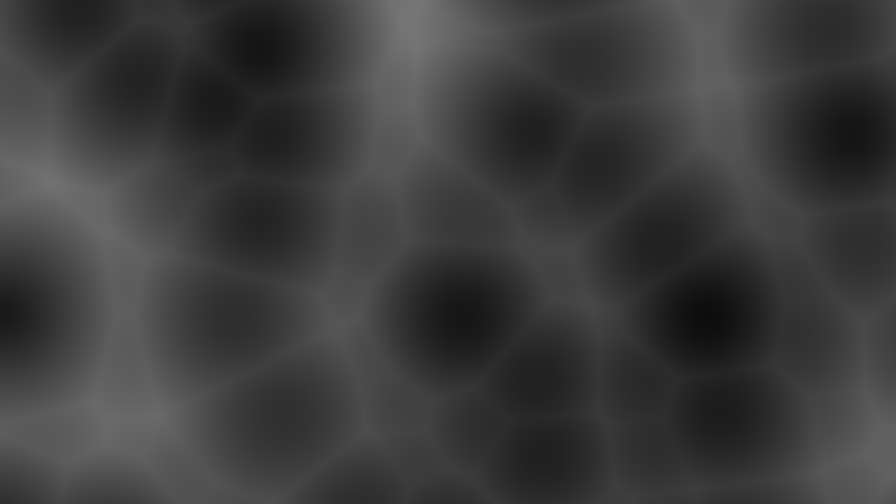
This texture is drawn by a WebGL 1 fragment shader. Its source:

```glsl
precision highp float;
// Soft grey cellular noise: dark rounded wells between paired points, with broad lighter and darker areas.

uniform vec2 u_resolution;

// Sine-free hash from a cell index to a random point in the unit square
vec2 hash2(vec2 cell) {
  vec3 h = fract(cell.xyx * vec3(0.1031, 0.1030, 0.0973));
  h += dot(h, h.yzx + 33.33);
  return fract((h.xx + h.yz) * h.zy);
}

// Smooth value noise from 0 to 1
float valueNoise(vec2 p) {
  vec2 cell = floor(p);
  vec2 f = fract(p);
  f = f * f * f * (f * (f * 6.0 - 15.0) + 10.0);
  float bottom = mix(hash2(cell).x, hash2(cell + vec2(1.0, 0.0)).x, f.x);
  float top = mix(hash2(cell + vec2(0.0, 1.0)).x, hash2(cell + 1.0).x, f.x);
  return mix(bottom, top, f.y);
}

// Squared distances to the nearest and second nearest scattered points
vec2 nearestTwo(vec2 p) {
  vec2 cell = floor(p);
  vec2 nearest = vec2(100.0);
  for (int j = -2; j <= 2; j++) {
    for (int i = -2; i <= 2; i++) {
      vec2 neighbour = cell + vec2(float(i), float(j));
      vec2 offset = neighbour + hash2(neighbour) - p;
      float d = dot(offset, offset);
      nearest = vec2(min(nearest.x, d), min(nearest.y, max(nearest.x, d)));
    }
  }
  return nearest;
}

void main() {
  vec2 uv = gl_FragCoord.xy / u_resolution.y;
  vec2 d = nearestTwo(uv / 0.295 + vec2(17.3, 41.7));

  // The root mean square merges each pair of points into one smooth well
  float height = sqrt(0.5 * (d.x + d.y));
  float broad = valueNoise(uv / 0.55 + vec2(5.2, 9.4)) - 0.5;
  float grey = 0.243 + 0.45 * (height - 0.56) + 0.12 * broad;
  gl_FragColor = vec4(vec3(clamp(grey, 0.02, 0.46)), 1.0);
}
```
